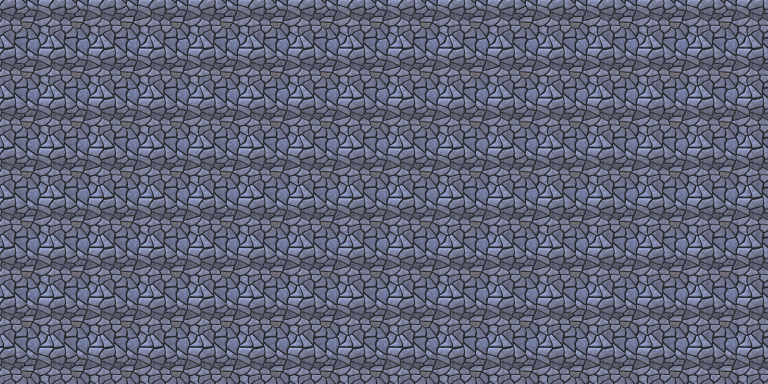
A Shadertoy shader for this texture:

```glsl
const float TAU = 6.2831853;
const vec2 GRID = vec2(4.0, 7.0);    // stones across and down one tile
const vec2 STRETCH = vec2(1.7, 1.0); // stones are wider than tall

vec2 hash2(vec2 p) {
    vec3 q = fract(p.xyx * vec3(0.1031, 0.1030, 0.0973) + 0.37);
    q += dot(q, q.yzx + 33.33);
    return fract((q.xx + q.yz) * q.zy);
}

// Value noise that wraps after one tile
float tileNoise(vec2 uv, float cells) {
    vec2 p = uv * cells, i = floor(p), f = fract(p);
    f = f * f * (3.0 - 2.0 * f);
    vec2 a = mod(i, cells), b = mod(i + 1.0, cells);
    return mix(mix(hash2(a).x, hash2(vec2(b.x, a.y)).x, f.x),
               mix(hash2(vec2(a.x, b.y)).x, hash2(b).x, f.x), f.y);
}

vec3 slateWall(vec2 uv) {
    // Larger stones through the middle of the tile, thin courses at its rim
    vec2 bent = uv;
    bent.y += 0.065 * sin(TAU * uv.y) + 0.018 * sin(TAU * (uv.x + uv.y));
    bent.x += 0.04 * sin(TAU * (2.0 * uv.y + uv.x));
    vec2 p = bent * GRID, cell = floor(p);

    // Two nearest stone centres
    vec2 near = vec2(9.0), next = vec2(9.0), stone = vec2(0.0);
    for (int y = -2; y <= 2; y++)
    for (int x = -1; x <= 1; x++) {
        vec2 id = cell + vec2(x, y);
        vec2 wrapped = mod(id, GRID);
        vec2 site = (id + 0.1 + 0.8 * hash2(wrapped + 11.0) - p) * STRETCH;
        if (dot(site, site) < dot(near, near)) {
            next = near;
            near = site;
            stone = wrapped;
        } else if (dot(site, site) < dot(next, next)) {
            next = site;
        }
    }
    vec2 outward = normalize(next - near);
    float edge = dot(0.5 * (near + next), outward);

    // Stone tone: random, paler in the middle, darker just below it
    vec2 rnd = hash2(stone + 47.0);
    vec2 t = fract(uv);
    float pale = exp(-24.0 * pow(t.y - 0.52, 2.0) - 5.0 * pow(t.x - 0.5, 2.0));
    float shadow = exp(-50.0 * pow(t.y - 0.17, 2.0));
    float tone = 0.36 + 0.32 * rnd.x + 0.25 * pale - 0.12 * shadow;
    tone += 0.30 * (tileNoise(uv, 24.0) - 0.5) + 0.16 * (tileNoise(uv, 9.0) - 0.5);

    // Light from the upper left on the chipped rims
    float rim = 1.0 - smoothstep(0.08, 0.30, edge);
    tone += 0.24 * rim * dot(outward, vec2(-0.5, 0.85));
    tone = clamp(tone, 0.0, 1.0);

    vec3 color = mix(vec3(0.23, 0.24, 0.27), vec3(0.43, 0.44, 0.525), smoothstep(0.0, 0.5, tone));
    color = mix(color, vec3(0.66, 0.69, 0.83), smoothstep(0.45, 1.0, tone));
    color += vec3(-0.02, 0.0, 0.045) * pale;

    // A few tan stones in the thin courses
    float thin = smoothstep(0.30, 0.48, abs(t.y - 0.5));
    color = mix(color, color * vec3(1.10, 1.03, 0.86), thin * step(0.65, rnd.y));

    // Dark joints of uneven width
    float joint = 0.035 + 0.06 * tileNoise(uv + 0.3, 12.0);
    return mix(vec3(0.14, 0.145, 0.16), color, smoothstep(joint - 0.02, joint + 0.07, edge));
}

void mainImage(out vec4 fragColor, in vec2 fragCoord) {
    // Average 3 x 3 samples to smooth the fine joints
    vec3 sum = vec3(0.0);
    for (int y = -1; y <= 1; y++)
    for (int x = -1; x <= 1; x++) {
        vec2 p = (fragCoord + vec2(x, y) / 3.0) / iResolution.y;
        sum += slateWall(p * 7.7 - vec2(0.26, 6.30));
    }
    fragColor = vec4(sum / 9.0, 1.0);
}
```
